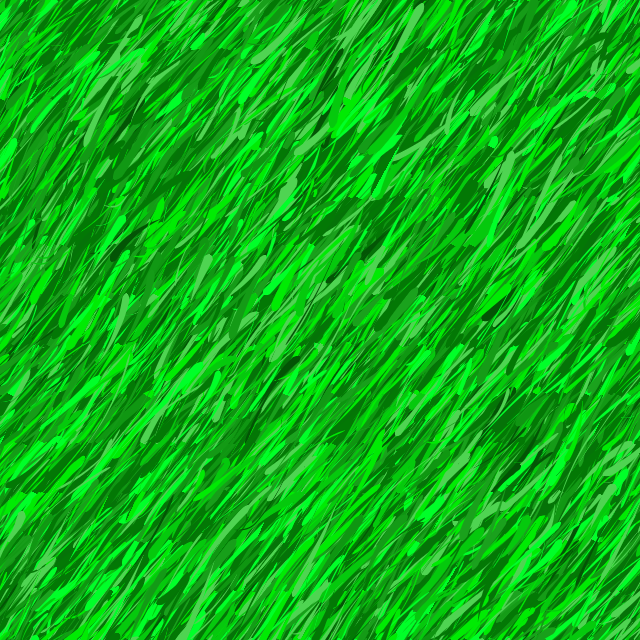
Give the GLSL for this texture, as a WebGL 2 fragment shader.

```glsl
#version 300 es
precision highp float;
// Dense windswept grass: layered, tapered and slightly curved green blades.

#define LAYERS 15
#define LEAN 0.94          // mean blade direction in radians
#define LAYER_SPREAD 0.34  // direction change between layers
#define BLADE_SPREAD 0.19  // slope change between blades
#define CELL vec2(0.18, 0.024)
#define MIN_LENGTH 0.08
#define MIN_WIDTH 0.0010   // half widths
#define MAX_WIDTH 0.0078
#define BEND 0.009
#define HOOK_CHANCE 0.12
#define CLUMP_CHANCE 0.3   // share of blades coloured like their neighbours

uniform vec2 u_resolution;
out vec4 fragColor;

// Random bits from an integer lattice point
uvec3 hashBits(ivec3 p) {
    uvec3 v = uvec3(p) * 1664525u + 1013904223u;
    v.x += v.y * v.z; v.y += v.z * v.x; v.z += v.x * v.y;
    v ^= v >> 16u;
    v.x += v.y * v.z; v.y += v.z * v.x; v.z += v.x * v.y;
    return v;
}

// The upper and lower halves of the bits as values in 0..1
vec3 upper(uvec3 v) { return vec3(v >> 16u) / 65536.0; }
vec3 lower(uvec3 v) { return vec3(v & 65535u) / 65536.0; }

// Palette choice weighted by area share
vec3 grassColor(float pick, float shade) {
    if (pick < 0.26) return vec3(0.08, 0.61, 0.09) + 0.06 * (shade - 0.5);
    if (pick < 0.45) return vec3(0.01, 0.47, 0.02);
    if (pick < 0.68) return mix(vec3(0.0, 0.92, 0.01), vec3(0.0, 1.0, 0.16), step(0.5, shade));
    if (pick < 0.83) return vec3(0.02, 0.79, 0.05);
    if (pick < 0.96) return vec3(0.31, 0.83, 0.32);
    return vec3(0.01, 0.33, 0.02);
}

void main() {
    float pixel = 1.0 / min(u_resolution.x, u_resolution.y);
    vec2 uv = gl_FragCoord.xy * pixel;

    // Slow drift of direction over the field
    vec2 warped = uv + 0.011 * sin(uv.yx * vec2(8.0, 7.0) + 2.0 * sin(uv * 5.0));
    vec3 color = vec3(0.0);
    float open = 1.0;

    // Layers run from front to back until the pixel is covered
    for (int layer = 0; layer < LAYERS; layer++) {
        if (open < 0.02) break;
        float depth = float(layer) / float(LAYERS - 1);
        vec3 layerRnd = upper(hashBits(ivec3(layer, 71, 13)));
        float angle = LEAN + (layerRnd.x - 0.5) * LAYER_SPREAD;
        vec2 along = vec2(cos(angle), sin(angle));
        vec2 q = vec2(dot(warped, along), dot(warped, vec2(-along.y, along.x)));
        q += layerRnd.yz * 3.0;
        vec2 cell = floor(q / CELL - vec2(0.5, 0.0));

        // Each cell holds one blade, placed by its middle
        for (int n = 0; n < 6; n++) {
            vec2 id = cell + vec2(n / 3, n % 3 - 1);
            uvec3 bits = hashBits(ivec3(ivec2(id), layer));
            vec3 place = upper(bits);
            vec3 shape = lower(bits);
            vec2 p = q - (id + place.xy) * CELL;

            float halfLength = 0.5 * mix(MIN_LENGTH, CELL.x, shape.x);
            float t = p.x / halfLength;
            if (abs(t) > 1.0) continue;

            // Curved centre line, sometimes with a hook at the lower end
            float tilt = (place.z + shape.y - 1.0) * BLADE_SPREAD;
            float bend = (fract(shape.x * 37.0) - 0.5) * 2.0 * BEND;
            float hooked = step(fract(shape.y * 53.0), HOOK_CHANCE);
            float hook = hooked * (fract(place.z * 41.0) - 0.4) * 0.034;
            float curl = max(-0.5 - t, 0.0) * 2.0;
            float center = tilt * p.x + bend * (t * t - 0.5) + hook * curl * curl * curl;
            float slope = tilt + (2.0 * bend * t - 6.0 * hook * curl * curl) / halfLength;

            // Rounded at one end and pointed at the other
            float s = 0.5 + 0.5 * t * (shape.z < 0.5 ? 1.0 : -1.0);
            float size = fract(shape.z * 2.0);
            size = mix(size * size, size, depth) * (1.0 - 0.8 * hooked);
            float width = mix(MIN_WIDTH, MAX_WIDTH, size);
            width *= sqrt(min(s * 14.0, 1.0)) * (1.0 - s) * (1.0 + 0.5 * s);

            float d = abs(p.y - center) * inversesqrt(1.0 + slope * slope) - width;
            float cover = clamp(0.5 - d / pixel, 0.0, 1.0);
            if (cover <= 0.0) continue;

            // Colour by blade or by clump
            vec3 tint = upper(hashBits(ivec3(ivec2(id), layer + 200)));
            if (tint.y < CLUMP_CHANCE) tint.x = upper(hashBits(ivec3(floor(uv * 13.0 - p * 6.0), 7))).x * 0.5 + tint.x * 0.5;
            color += open * cover * grassColor(tint.x, tint.z);
            open *= 1.0 - cover;
        }
    }

    // Shaded ground between the blades
    color += open * vec3(0.02, 0.45, 0.03);
    fragColor = vec4(color, 1.0);
}
```
